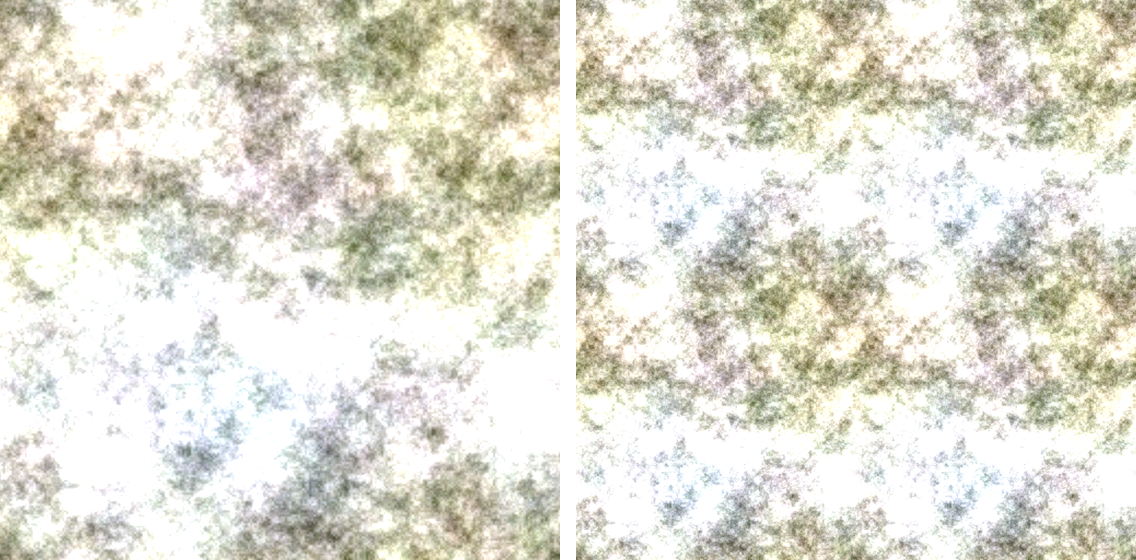
Left: one tile. Right: repeated 2 by 2.
Write a three.js fragment shader that draws this texture.

```glsl
// Weathered pale plaster: bleached white with mottled olive and blue-grey stains.
varying vec2 vUv;

const float TAU = 6.2831853;

// Three independent random values per lattice cell
vec3 hash3(vec2 cell) {
  vec3 h = fract(cell.xyx * vec3(0.1031, 0.1030, 0.0973));
  h += dot(h, h.yxz + 33.33);
  return fract((h.xxy + h.yzz) * h.zyx);
}

// Signed value noise that wraps after "period" cells
vec3 wrappedNoise(vec2 p, float period, float seed) {
  vec2 cell = floor(p);
  vec2 f = p - cell;
  f = f * f * (3.0 - 2.0 * f);
  vec2 lo = mod(cell, period) + seed;
  vec2 hi = mod(cell + 1.0, period) + seed;
  vec3 bottom = mix(hash3(lo), hash3(vec2(hi.x, lo.y)), f.x);
  vec3 top = mix(hash3(vec2(lo.x, hi.y)), hash3(hi), f.x);
  return mix(bottom, top, f.y) * 2.0 - 1.0;
}

// Layered noise from broad stains down to fine grain
vec3 stains(vec2 uv) {
  vec3 sum = vec3(0.0);
  float period = 4.0;
  float amplitude = 1.0;
  for (int i = 0; i < 7; i++) {
    float layer = float(i);
    vec2 shift = vec2(0.37, 0.61) * layer;
    sum += amplitude * wrappedNoise(uv * period + shift, period, 53.0 + 37.0 * layer);
    period *= 2.0;
    amplitude *= 0.85;
  }
  return sum;
}

void main() {
  vec3 n = stains(vUv);

  // Broad drift: darker toward the top, cool below the centre, warm elsewhere
  float shadeDrift = -cos(TAU * (vUv.y - 0.74));
  float warmDrift = -cos(TAU * (vUv.x - 0.38)) - cos(TAU * (vUv.y - 0.3));

  float shade = 0.27 * n.x + 0.06 * shadeDrift;
  float warmth = 0.35 * n.y + 0.5 * warmDrift;

  // Blue falls off faster, so the dark stains turn olive
  vec3 color = vec3(0.895, 0.885, 0.84) + shade * vec3(1.0, 0.98, 1.08);
  color += warmth * vec3(0.035, 0.015, -0.075);
  color += n.z * vec3(-0.015, 0.012, -0.01);

  gl_FragColor = vec4(clamp(color, 0.0, 1.0), 1.0);
}
```
